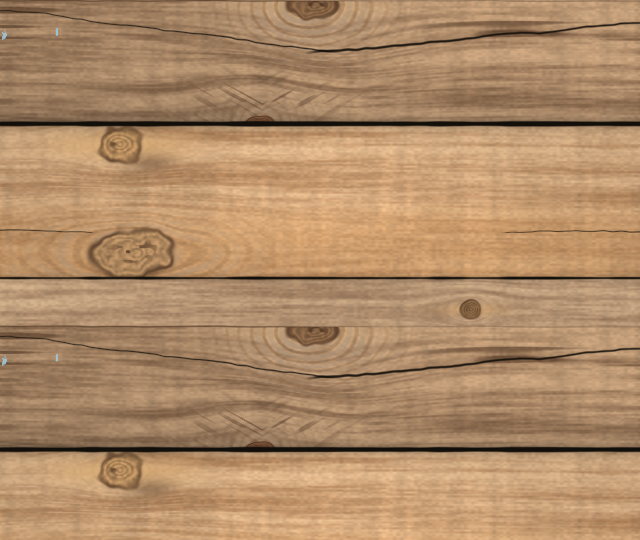
A WebGL 2 fragment shader for this texture:

```glsl
#version 300 es
precision highp float;
// Weathered wooden planks: a tall tile of two boards repeats down the canvas.
// Grain is stretched noise along a height field that bends around knots;
// ripples, cracks, stains and dark gaps lie over it. Unit: canvas width.
uniform vec2 u_resolution;
out vec4 fragColor;

const float PERIOD = .509, FIRST_GAP = .1935, LOWER_GAP = .241, JOIN = .3167;
const float WIDE_GAP = .0036, THIN_GAP = .0017;
// Light and dark wood of the golden board, the pale strip and the grey board
const vec3 LIGHT[3] = vec3[3](vec3(.88,.72,.55), vec3(.79,.66,.52), vec3(.74,.60,.46));
const vec3 DARK[3] = vec3[3](vec3(.69,.51,.35), vec3(.60,.47,.36), vec3(.49,.37,.27));
const vec3 GOLD = vec3(.82,.60,.38), FLARE = vec3(.90,.71,.47), GREY = vec3(.66,.58,.50);
const vec3 UMBER = vec3(.30,.20,.13), GAP = vec3(.07,.055,.035), PAINT = vec3(.62,.79,.87);
// Knots: centre, radii. Halos: radii, ring count, strength. Hearts: colour, wings.
const int KNOTS = 5;
const vec4 KNOT[KNOTS] = vec4[KNOTS](vec4(.188,.033,.034,.029), vec4(.208,.203,.068,.038),
  vec4(.736,.29,.016,.014), vec4(.488,.324,.04,.021), vec4(.406,.507,.025,.01));
const vec4 HALO[KNOTS] = vec4[KNOTS](vec4(.08,.045,4,.3), vec4(.21,.075,5,.65),
  vec4(.06,.03,4,.4), vec4(.15,.095,7,.8), vec4(.1,.08,7,.35));
const vec4 HEART[KNOTS] = vec4[KNOTS](vec4(.78,.6,.4,.9), vec4(.76,.59,.41,.15),
  vec4(.55,.41,.27,.8), vec4(.57,.42,.29,.3), vec4(.52,.34,.23,0));
// Cracks: start and end points, then half width at each end
const int CRACKS = 4;
const vec4 CRACK[CRACKS] = vec4[CRACKS](vec4(.47,.399,1.03,.349), vec4(-.03,.325,.54,.398),
  vec4(.78,.17,1.03,.167), vec4(-.03,.163,.15,.172));
const vec2 WIDTH[CRACKS] = vec2[CRACKS](vec2(.002,.0013), vec2(.0005,.001),
  vec2(.0003,.0007), vec2(.0007,.0003));

float hash(vec2 p) {
  vec3 q = fract(p.xyx * .1031);
  q += dot(q, q.yzx + 33.33);
  return fract((q.x + q.y) * q.z);
}
float noise(vec2 p) {
  vec2 i = floor(p), f = fract(p);
  f = f * f * (3. - 2. * f);
  return mix(mix(hash(i), hash(i + vec2(1, 0)), f.x),
             mix(hash(i + vec2(0, 1)), hash(i + 1.), f.x), f.y);
}
float blob(vec2 d, vec2 radii) {
  d /= radii;
  return exp(-dot(d, d));
}
float line(float dist, float halfWidth, float px) {
  return 1. - smoothstep(halfWidth - px, halfWidth + px, abs(dist));
}
int boardAt(float y) { return y < LOWER_GAP ? 0 : y < JOIN ? 1 : 2; }

void main() {
  float px = 1. / u_resolution.x;
  vec2 p = vec2(gl_FragCoord.x, u_resolution.y - gl_FragCoord.y) * px;
  p.y = mod(p.y - FIRST_GAP, PERIOD);
  int board = boardAt(p.y);

  // Grain height, pushed aside by the knots of the same board
  float h = p.y + .01 * noise(p * vec2(3, 7));
  for (int i = 0; i < KNOTS; i++)
    if (boardAt(KNOT[i].y) == board)
      h -= .85 * (p.y - KNOT[i].y) * blob(p - KNOT[i].xy, HALO[i].xy);

  // Base wood: broad bands, growth lines and fibres
  float broad = noise(vec2(p.x * 2.5, h * 42.));
  float lines = noise(vec2(p.x * 4., h * 125.));
  float fibre = noise(vec2(p.x * 22., h * 320.));
  float grain = .42 * broad + .33 * lines + .25 * fibre;
  vec3 wood = mix(DARK[board], LIGHT[board], smoothstep(.12, .78, grain));
  if (board == 0) {
    wood = mix(wood, GOLD, .55 * smoothstep(.1, .17, p.y) * (.5 + .5 * broad));
    wood *= .88 + .15 * blob(p - vec2(.55, .12), vec2(.38, .2));
  } else if (board == 2) {
    wood *= .95 + .1 * smoothstep(0., .7, p.x) - .07 * smoothstep(.42, .5, p.y);
    float checks = smoothstep(.7, .86, noise(vec2(p.x * 5., h * 115.)));
    wood = mix(wood, UMBER, .6 * checks * (1. - smoothstep(.37, .43, p.y)));
  }
  wood *= .9 + .08 * noise(p * vec2(75, 9)) + .12 * noise(p * vec2(180, 300));

  // Stain beside the upper knot, slanting scratches in the grey board
  float stain = blob(p - vec2(.238, .058), vec2(.035, .022));
  wood = mix(wood, UMBER, .55 * stain * (.4 + .6 * lines));
  float slant = p.y + .55 * abs(p.x - .41);
  float scratch = smoothstep(.55, .85, noise(vec2(slant * 230., p.x * 25.)));
  wood = mix(wood, UMBER, .5 * scratch * blob(p - vec2(.41, .475), vec2(.12, .04)));

  // Knots: rippled halo, pale wings, then the ringed heart with a dark rim
  for (int i = 0; i < KNOTS; i++) {
    if (boardAt(KNOT[i].y) != board) continue;
    vec2 d = p - KNOT[i].xy, size = KNOT[i].zw;
    float reach = length(d / HALO[i].xy);
    float ripple = sin(6.283 * HALO[i].z * reach + 5. * noise(p * vec2(18, 30)));
    float fade = HALO[i].w * exp(-1.6 * reach * reach) * (.4 + .6 * fibre);
    wood = mix(wood, GREY, fade * smoothstep(0., .8, ripple));
    wood = mix(wood, UMBER, .55 * fade * smoothstep(.3, 1., -ripple));
    wood = mix(wood, FLARE, HEART[i].w * blob(d, size * vec2(3, .7)) * (.6 + .4 * lines));
    float r = length(d / size) + .35 * (noise(p * 65. + float(i)) - .5);
    float rings = sin(24. * r + 4. * noise(p * 50.));
    vec3 heart = HEART[i].rgb * (.81 + .08 * rings + .18 * noise(p * 220.));
    float rot = smoothstep(.6, .8, noise(p * vec2(95, 130))) * (1. - smoothstep(.2, .7, r));
    heart = mix(heart, UMBER, .75 * rot);
    wood = mix(wood, heart, line(r, 1., 2. * px / size.y));
    wood = mix(wood, UMBER, blob(vec2(r - .98, 0), vec2(.1)) * (.35 + .5 * noise(p * 40. + 7.)));
  }

  // Long drying cracks that wobble and thin out
  for (int i = 0; i < CRACKS; i++) {
    vec4 c = CRACK[i];
    float t = (p.x - c.x) / (c.z - c.x);
    float y = mix(c.y, c.w, t) + .005 * noise(vec2(p.x * 14., i)) + .002 * noise(vec2(p.x * 70., i)) - .0035;
    float ends = smoothstep(0., .06, t) * (1. - smoothstep(.94, 1., t));
    wood = mix(wood, GAP, .9 * ends * line(p.y - y, mix(WIDTH[i].x, WIDTH[i].y, t), px));
  }

  // Flecks of paint at the left edge
  for (float i = 0.; i < 2.; i++) {
    vec2 d = (p - vec2(.007 + .082 * i, .371 - .005 * i)) * (1. + .5 * i);
    float fleck = length(d / vec2(.004, .01)) + .9 * (noise(p * 300.) - .5);
    wood = mix(wood, PAINT, .85 * (1. - smoothstep(.6, 1., fleck)));
  }

  // Faint join inside the lower board, then shaded gaps between boards
  float ragged = .0012 * (noise(vec2(p.x * 35., 5)) - .5);
  wood = mix(wood, UMBER, line(p.y - JOIN - ragged, .001, px) * (.8 - .5 * smoothstep(.3, .65, p.x)));
  float wide = min(p.y, PERIOD - p.y), thin = abs(p.y - LOWER_GAP);
  wood *= 1. - .35 * exp(-wide / .007) - .2 * exp(-thin / .004);
  wood = mix(wood, GAP, max(line(wide, WIDE_GAP + ragged, px), line(thin, THIN_GAP + ragged, px)));
  fragColor = vec4(wood, 1);
}
```
